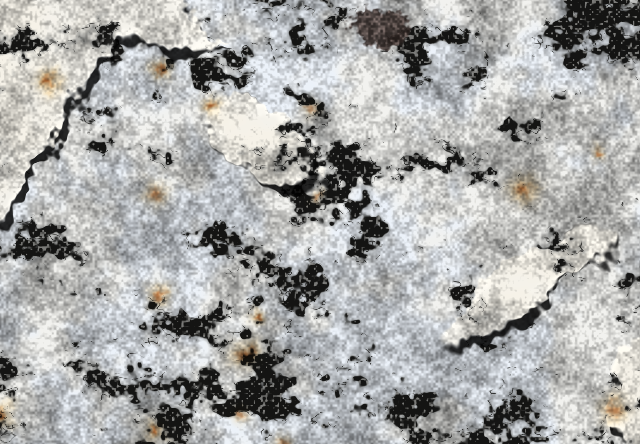
Give the GLSL for this texture, as a Shadertoy shader.

```glsl
float hash(vec2 p) {
    vec3 q = fract(p.xyx * 0.1031);
    q += dot(q, q.yzx + 33.33);
    return fract((q.x + q.y) * q.z);
}

float noise(vec2 p) {
    vec2 i = floor(p), f = fract(p);
    f = f * f * (3.0 - 2.0 * f);
    float low = mix(hash(i), hash(i + vec2(1, 0)), f.x);
    float high = mix(hash(i + vec2(0, 1)), hash(i + vec2(1, 1)), f.x);
    return mix(low, high, f.y);
}

// Three octaves, turned between steps to hide the lattice
float fbm(vec2 p) {
    mat2 turn = mat2(0.8, 0.6, -0.6, 0.8);
    float sum = 0.5 * noise(p);
    p = turn * p * 2.4 + 17.3;
    sum += 0.3 * noise(p);
    p = turn * p * 2.5 + 41.7;
    return sum + 0.2 * noise(p);
}

float ellipse(vec2 p, vec2 center, vec2 radius, float angle) {
    p -= center;
    float c = cos(angle), s = sin(angle);
    vec2 q = vec2(c * p.x + s * p.y, c * p.y - s * p.x);
    return (length(q / radius) - 1.0) * min(radius.x, radius.y);
}

// Signed distance to the raised slabs, negative inside
float slabs(vec2 p) {
    vec2 wobble = vec2(fbm(p * 13.0), fbm(p * 13.0 + 70.0)) - 0.5;
    p += 0.09 * wobble;
    float ridge = 0.48 + 0.42 * smoothstep(-0.05, 0.3, p.x);
    float corner = max((ridge - p.y) * 0.6, dot(p, vec2(0.62, 0.78)) - 1.014);
    float flake = ellipse(p, vec2(0.594, 0.673), vec2(0.145, 0.075), -0.5);
    float ledge = ellipse(p, vec2(1.19, 0.36), vec2(0.21, 0.06), 0.56);
    float block = ellipse(p, vec2(1.47, 0.10), vec2(0.09, 0.18), 0.0);
    return min(min(corner, flake), min(ledge, block));
}

float inside(float dist, float blur) {
    return 1.0 - smoothstep(-blur, blur, dist);
}

// Feldspar and quartz: soft clouds under fine crystal grain
vec3 paleStone(vec2 p, float grain, float slab) {
    float clouds = fbm(p * 11.0 + 90.0) - 0.5;
    float crystals = noise(p * 75.0 + 8.0) - 0.5;
    float light = 0.765 + 0.6 * clouds + 0.2 * crystals + 0.3 * (grain - 0.5);
    light += 0.06 * slab;
    float cool = smoothstep(0.4, 0.65, fbm(p * 6.0 + 31.0));
    vec3 tint = mix(vec3(1.0, 1.0, 0.985), vec3(0.975, 1.0, 1.03), cool);
    tint = mix(tint, vec3(1.02, 1.0, 0.95), 0.75 * slab);
    return min(light, 0.95) * tint;
}

// Mica: ragged black clusters with a grey fringe and thin strokes
vec3 addMica(vec3 color, vec2 p, float grain, float slab) {
    vec2 q = p * vec2(8.5, 11.0);
    float cluster = fbm(q + 5.0) + 0.16 * (noise(p * 95.0) - 0.5) - 0.09 * slab;
    float fringe = smoothstep(0.53, 0.67, cluster);
    float core = smoothstep(0.62, 0.675, cluster);
    float vein = abs(fbm(p * vec2(15.0, 23.0) + 60.0) - 0.5);
    float stroke = inside(vein - 0.012, 0.012) * smoothstep(0.53, 0.6, cluster);
    float glint = smoothstep(0.6, 0.9, grain);
    vec3 black = mix(vec3(0.08, 0.08, 0.075), vec3(0.48, 0.48, 0.47), glint);
    color = mix(color, vec3(0.47, 0.48, 0.48), 0.5 * fringe);
    return mix(color, black, max(core, 0.8 * stroke));
}

// Scattered iron stains, rusty in the middle and ochre outside
vec3 addStains(vec3 color, vec2 p, float aspect) {
    vec2 warped = p + 0.035 * (vec2(fbm(p * 28.0), fbm(p * 28.0 + 50.0)) - 0.5);
    for (int i = 0; i < 16; i++) {
        float id = float(i) + 1.0;
        vec2 spot = vec2(hash(vec2(id, 3.7)) * aspect, hash(vec2(id, 9.2)));
        float size = mix(0.012, 0.036, hash(vec2(id, 5.1)));
        float d = length(warped - spot) / size;
        float strength = mix(0.35, 0.9, hash(vec2(id, 7.9)));
        vec3 halo = color * vec3(1.0, 0.87, 0.62);
        color = mix(color, halo, strength * exp(-d * d));
        vec3 rust = color * vec3(0.8, 0.5, 0.3);
        color = mix(color, rust, strength * exp(-5.0 * d * d));
    }
    return color;
}

void mainImage(out vec4 fragColor, in vec2 fragCoord) {
    vec2 p = fragCoord / iResolution.y;
    float aspect = iResolution.x / iResolution.y;
    float grain = noise(p * 185.0);

    float edge = slabs(p);
    float slab = inside(edge, 0.004);
    vec3 color = paleStone(p, grain, slab);
    color = addMica(color, p, grain, slab);
    color = addStains(color, p, aspect);

    // Brown speckled lichen patch
    float rough = 0.05 * (fbm(p * 30.0) - 0.5);
    float lichenEdge = ellipse(p, vec2(0.85, 0.94), vec2(0.07, 0.04), -0.2) + rough;
    vec3 lichen = mix(vec3(0.14, 0.11, 0.1), vec3(0.48, 0.41, 0.39), grain * grain);
    color = mix(color, lichen, 0.9 * inside(lichenEdge, 0.006));

    // Slab rim light and the broken shadow beneath it
    float rim = slab * smoothstep(-0.025, 0.0, edge);
    color += 0.05 * rim;
    float reach = 1.8 * smoothstep(0.3, 0.7, fbm(p * 7.0 + 23.0));
    float shadow = inside(slabs(p + reach * vec2(-0.006, 0.015)), 0.004);
    color *= mix(1.0, 0.16, shadow * (1.0 - slab));

    fragColor = vec4(clamp(color, 0.0, 1.0), 1.0);
}
```
